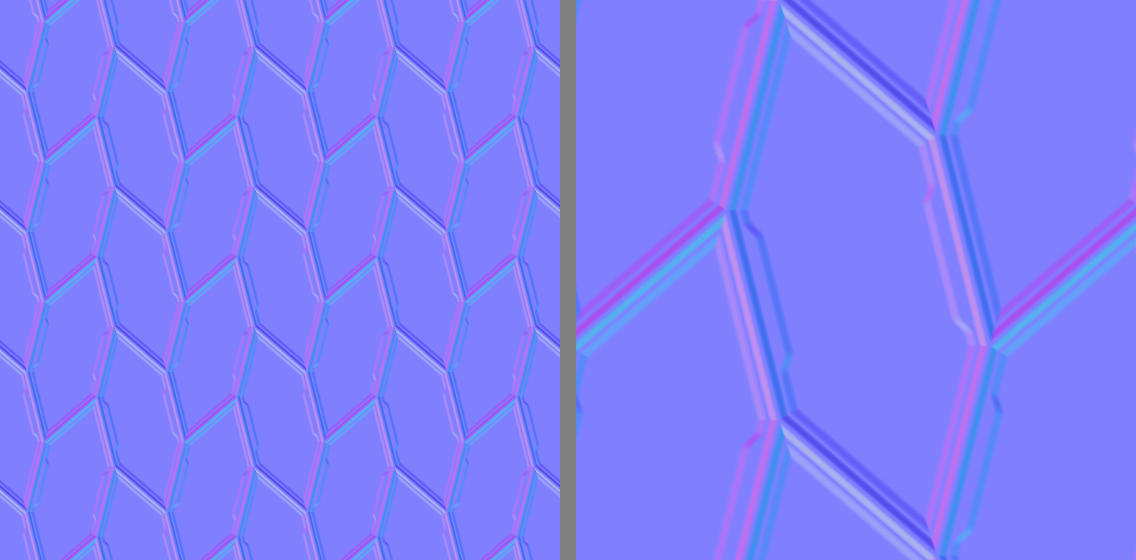
Left: the whole. Right: its middle third, enlarged.
This texture map is drawn by a three.js fragment shader. Its source:

```glsl
varying vec2 vUv;

// Lengths are in repeats: one repeat is a quarter of the canvas
const float REPEATS = 4.0;
const vec2 PHASE = vec2(0.005);

// Half of the point-symmetric panel outline
const vec2 SHOULDER = vec2(-0.1875, 0.3385);
const vec2 PEAK = vec2(0.1875, 0.6615);
const vec2 HIP = vec2(0.3125, 0.1615);

// Two bevels, as start and end depth from the panel outline
const vec2 INNER_BEVEL = vec2(0.003, 0.024);
const vec2 OUTER_BEVEL = vec2(0.027, 0.052);
const float INNER_RISE = 0.0088;
const float OUTER_RISE = 0.0062;

// Jog of the outer bevel along the lower flank
const float JOG_DEPTH = 0.022;
const float JOG_START = 0.12;
const float JOG_END = 0.75;
const float JOG_SOFTNESS = 0.05;

const float SAMPLE_RADIUS = 0.0035;

// Depth inside the strip bounded by edge ab and its opposite edge
float edgeDepth(vec2 q, vec2 a, vec2 b) {
  vec2 n = normalize(vec2(a.y - b.y, b.x - a.x));
  return abs(dot(a, n)) - abs(dot(q, n));
}

// Inset of the outer bevel, by position from the hip down the flank
float flankJog(vec2 q) {
  vec2 flank = -SHOULDER - HIP;
  float side = q.x * flank.y - q.y * flank.x < 0.0 ? 1.0 : -1.0;
  float t = dot(side * q - HIP, flank) / dot(flank, flank);
  return JOG_DEPTH
    * smoothstep(JOG_START - JOG_SOFTNESS, JOG_START + JOG_SOFTNESS, t)
    * (1.0 - smoothstep(JOG_END - JOG_SOFTNESS, JOG_END + JOG_SOFTNESS, t));
}

float panelHeight(vec2 q) {
  float others = min(edgeDepth(q, SHOULDER, PEAK), edgeDepth(q, PEAK, HIP));
  float flank = edgeDepth(q, HIP, -SHOULDER);
  float inner = min(others, flank);
  float outer = min(others, flank - flankJog(q));
  return INNER_RISE * smoothstep(INNER_BEVEL.x, INNER_BEVEL.y, inner)
    + OUTER_RISE * smoothstep(OUTER_BEVEL.x, OUTER_BEVEL.y, outer);
}

// Staggered columns, every other one mirrored
float surfaceHeight(vec2 p) {
  float height = 0.0;
  for (int i = 0; i < 2; i++) {
    float column = floor(p.x * 2.0) + float(i);
    float odd = mod(column, 2.0);
    float mirror = 2.0 * odd - 1.0;
    vec2 q = p - 0.5 * vec2(column, odd);
    q.x *= mirror;
    q.y = fract(q.y);
    height = max(height, max(panelHeight(q), panelHeight(q - vec2(0.0, 1.0))));
  }
  return height;
}

void main() {
  vec2 p = vUv * REPEATS - PHASE;
  vec2 e = vec2(SAMPLE_RADIUS, 0.0);
  vec2 slope = vec2(
    surfaceHeight(p + e.xy) - surfaceHeight(p - e.xy),
    surfaceHeight(p + e.yx) - surfaceHeight(p - e.yx)) / (2.0 * SAMPLE_RADIUS);

  // Tangent-space normal packed into colour
  vec3 normal = normalize(vec3(-slope, 1.0));
  gl_FragColor = vec4(normal * 0.5 + 0.5, 1.0);
}
```
